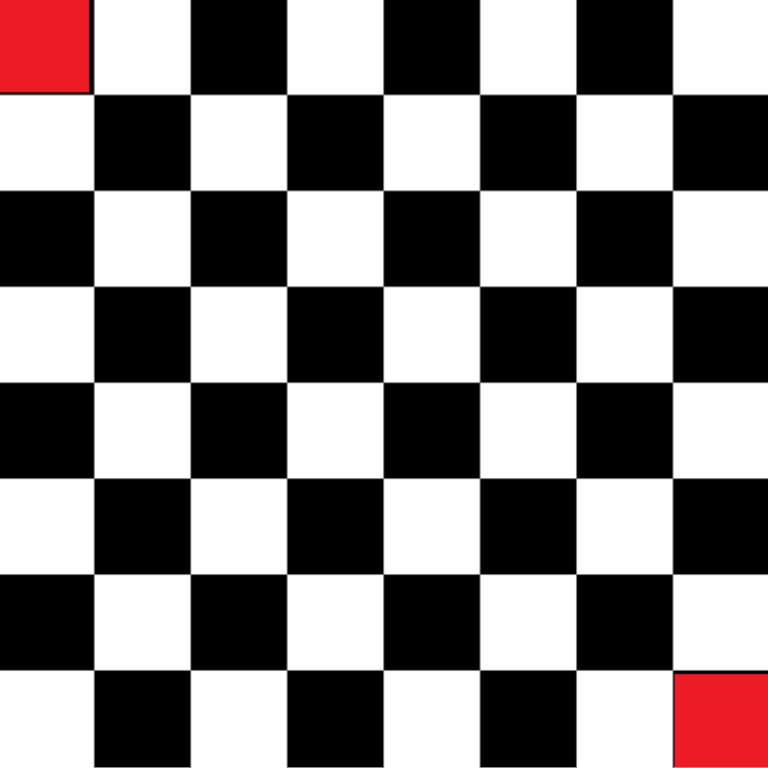
A three.js fragment shader for this pattern:

```glsl
#define PITCH vec2(0.12558, 0.1249)
#define ORIGIN vec2(-0.0028, 0.0021)
#define SOFT 0.0014
#define RIM_HEIGHT 0.0013
#define RIM_GREY vec3(0.54, 0.53, 0.54)
#define RED vec3(0.92, 0.11, 0.15)
#define TOP_LEFT_INSET vec2(0.1162, 0.8798)
#define BOTTOM_RIGHT_INSET vec2(0.8783, 0.1224)

varying vec2 vUv;

// Signed distance to the nearest grid line, flipping sign in every other cell
vec2 alternatingDistance(vec2 p) {
  vec2 grid = max((p - ORIGIN) / PITCH, 0.0);
  // Keep the first row solid down to the canvas edge
  grid.y = max(grid.y, 0.5 * step(grid.y, 0.5));
  return (0.5 - abs(mod(grid + 0.5, 2.0) - 1.0)) * PITCH;
}

// Soft coverage of a quadrant that opens from a corner in the given direction
float quadrant(vec2 p, vec2 corner, vec2 direction) {
  vec2 inside = smoothstep(-SOFT, SOFT, (p - corner) * direction);
  return inside.x * inside.y;
}

void main() {
  // Checkerboard with a narrow grey transition between squares
  vec2 side = clamp(alternatingDistance(vUv) / SOFT, -1.0, 1.0);
  vec3 color = vec3(0.5 + 0.5 * side.x * side.y);

  // Red squares inset in two opposite black corners
  float red = quadrant(vUv, TOP_LEFT_INSET, vec2(-1.0, 1.0))
            + quadrant(vUv, BOTTOM_RIGHT_INSET, vec2(1.0, -1.0));
  color = mix(color, RED, red);

  // Pale hairline beneath the bottom row
  float rim = 1.0 - smoothstep(0.5 * RIM_HEIGHT, 1.5 * RIM_HEIGHT, vUv.y);
  color = max(color, RIM_GREY * rim);

  gl_FragColor = vec4(color, 1.0);
}
```
